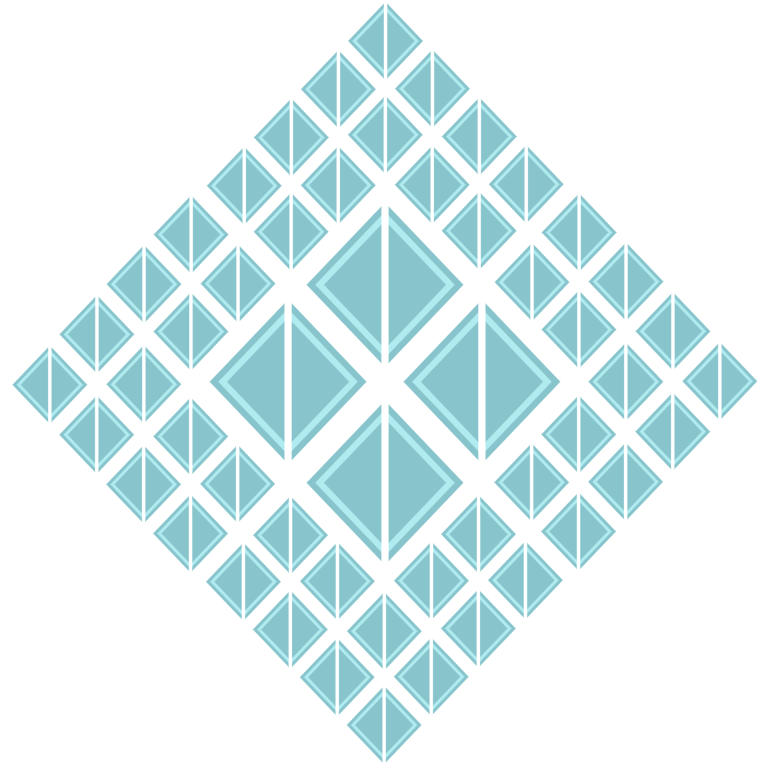
Reproduce this pattern procedurally as a three.js fragment shader.

```glsl
varying vec2 vUv;

// Smooth coverage of the region where the canvas distance is negative
float coverage(float dist) {
  return 1.0 - smoothstep(-0.001, 0.001, dist);
}

// Split diamond with a pale inset band
vec3 drawTile(vec3 color, vec2 center, float radius) {
  vec3 teal = vec3(0.53, 0.77, 0.80);
  vec3 paleCyan = vec3(0.69, 0.92, 0.94);
  vec2 q = abs(vUv - center) / radius;
  float diamond = (q.x - 0.046) * 1.048 + q.y;
  float toCanvas = radius * 0.7;
  float body = coverage((diamond - 1.0) * toCanvas);
  float band = coverage((abs(diamond - 0.826) - 0.058) * toCanvas);
  float halves = coverage((0.046 - q.x) * radius);
  return mix(color, mix(teal, paleCyan, band), body * halves);
}

// Outer lattice: wider seam across the middle, slight vertical drift
vec2 smallCenter(float i, float j, bool innerRing) {
  float across = i - j;
  float down = i + j;
  float seam = step(4.0, i) - step(4.0, j);
  float x = 0.502 + 0.0612 * across + 0.0078 * seam - 0.00013 * down;
  float y = 0.9466 - 0.0625 * down - 0.0156 * smoothstep(3.0, 11.0, down);
  y += 0.00033 * across;
  if (innerRing && mod(down, 2.0) < 0.5) y -= 0.0029 * sign(down - 7.0);
  return vec2(x, y);
}

void main() {
  vec3 color = vec3(1.0);

  // Two rings of small tiles
  for (int row = 0; row < 8; row++) {
    for (int col = 0; col < 8; col++) {
      float i = float(row);
      float j = float(col);
      float ring = max(abs(i - 3.5), abs(j - 3.5));
      if (ring > 2.0) {
        color = drawTile(color, smallCenter(i, j, ring < 3.0), 0.0487);
      }
    }
  }

  // Four large tiles in the middle
  for (int row = 0; row < 2; row++) {
    for (int col = 0; col < 2; col++) {
      float across = float(row - col);
      float down = float(row + col);
      vec2 center = vec2(0.5013 + 0.1262 * across,
                         0.6292 - 0.1237 * down - 0.0026 * down * down);
      color = drawTile(color, center, 0.1021);
    }
  }

  gl_FragColor = vec4(color, 1.0);
}
```
